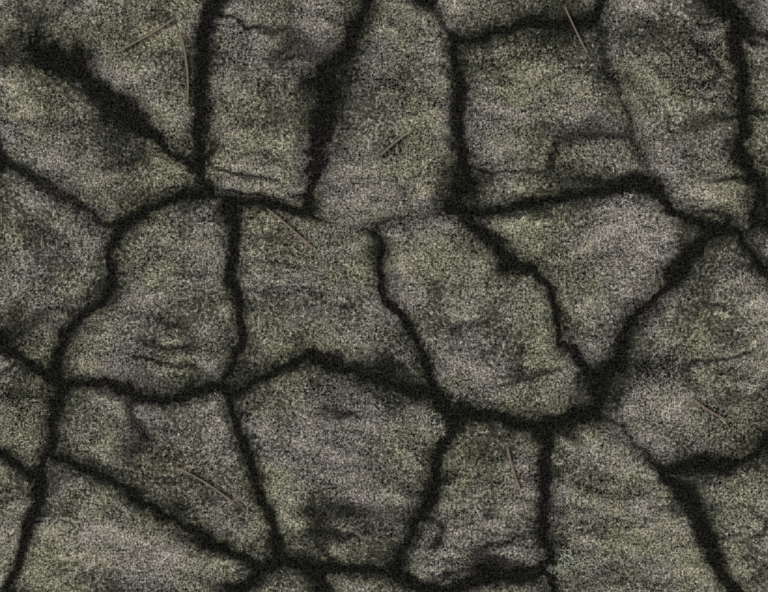
Reproduce this texture procedurally as a Shadertoy shader.

```glsl
// Weathered grey rock split by dark, mossy cracks into tall uneven blocks.
// Warped Voronoi borders form the cracks; layers of gradient noise give
// the relief, moss, lichen and grit. A few dry needles lie on top.

#define BLOCK_SIZE vec2(0.22, 0.33)
#define CRACK_WIDTH 0.0125
#define SHOULDER_WIDTH 0.042
#define ROCK_LIGHT 0.41
#define RELIEF 0.21
#define GRIT 0.29
#define MOSS 0.42
#define NEEDLES 8

// Integer hash: two values in 0..1 per lattice cell
vec2 random2(vec2 cell) {
    uvec2 v = uvec2(ivec2(cell) + 4096) * 1664525u + 1013904223u;
    v.x += v.y * 1664525u;
    v.y += v.x * 1664525u;
    v ^= v >> 16u;
    v.x += v.y * 1664525u;
    v.y += v.x * 1664525u;
    v ^= v >> 16u;
    return vec2(v & 65535u) / 65535.0;
}

float cornerSlope(vec2 cell, vec2 offset) {
    return dot(random2(cell) * 2.0 - 1.0, offset);
}

float gradientNoise(vec2 p) {
    vec2 i = floor(p), f = p - i;
    vec2 u = f * f * f * (f * (f * 6.0 - 15.0) + 10.0);
    vec2 e = vec2(1.0, 0.0);
    float low = mix(cornerSlope(i, f), cornerSlope(i + e, f - e), u.x);
    float high = mix(cornerSlope(i + e.yx, f - e.yx), cornerSlope(i + 1.0, f - 1.0), u.x);
    return mix(low, high, u.y);
}

float fbm(vec2 p) {
    float sum = 0.0, amplitude = 1.0;
    for (int i = 0; i < 5; i++) {
        sum += amplitude * gradientNoise(p);
        p = mat2(1.96, 0.4, -0.4, 1.96) * p + 7.3;
        amplitude *= 0.62;
    }
    return sum;
}

vec2 warp(vec2 p, float frequency) {
    return vec2(gradientNoise(p * frequency), gradientNoise(p * frequency + 31.7));
}

vec2 blockCentre(vec2 cell) {
    return (cell + 0.1 + 0.8 * random2(cell)) * BLOCK_SIZE;
}

// x: dark core of the cracks, y: soft shoulder beside them
vec2 cracks(vec2 p, float swell) {
    vec2 home = floor(p / BLOCK_SIZE), nearest = home;
    float best = 1e3;
    for (int k = 0; k < 25; k++) {
        vec2 cell = home + vec2(k % 5 - 2, k / 5 - 2);
        float d = length(blockCentre(cell) - p);
        if (d < best) { best = d; nearest = cell; }
    }
    vec2 a = blockCentre(nearest) - p, result = vec2(0.0);
    for (int k = 0; k < 25; k++) {
        if (k == 12) continue;
        vec2 cell = nearest + vec2(k % 5 - 2, k / 5 - 2);
        vec2 b = blockCentre(cell) - p;
        vec2 normal = normalize(b - a);
        float d = dot(0.5 * (a + b), normal);
        float chance = random2(nearest + cell + 211.0).x;
        float depth = smoothstep(0.0, 0.4, chance + 0.2 * abs(normal.x));
        float width = CRACK_WIDTH * (0.6 + 0.7 * chance) * swell;
        float core = 1.0 - smoothstep(0.35 * width, 1.3 * width, d);
        float shoulder = 1.0 - smoothstep(0.0, SHOULDER_WIDTH, d);
        result = max(result, depth * vec2(core, shoulder));
    }
    return result;
}

// Bent thin stroke: x is coverage, y a soft shadow below it
vec2 needle(vec2 p, float index, float pixel) {
    vec2 place = random2(vec2(index, 77.0)), shape = random2(vec2(index, 145.0));
    float angle = 1.57 + (shape.x - 0.5) * 2.2;
    vec2 along = vec2(cos(angle), sin(angle));
    vec2 q = p - place * vec2(iResolution.x / iResolution.y, 1.0);
    q = vec2(dot(q, along), dot(q, vec2(-along.y, along.x)));
    q.y -= (shape.y - 0.5) * 5.0 * q.x * q.x;
    float reach = 0.03 + 0.04 * shape.y;
    float ends = 1.0 - smoothstep(reach - 0.008, reach, abs(q.x));
    float stroke = 1.0 - smoothstep(0.0014 - 0.5 * pixel, 0.0014 + pixel, abs(q.y));
    return ends * vec2(stroke, 1.0 - smoothstep(0.0, 0.007, abs(q.y + 0.003)));
}

void mainImage(out vec4 fragColor, in vec2 fragCoord) {
    vec2 p = fragCoord / iResolution.y;
    vec2 bent = p + 0.10 * warp(p, 3.6) + 0.035 * warp(p, 11.0);
    bent += 0.013 * warp(p, 38.0) + 0.007 * warp(p, 95.0);
    bent.x += 0.15 * (p.y - 0.5);

    // Cracks between blocks, and short level crevices within them
    vec2 crack = cracks(bent, 1.0 + 1.3 * gradientNoise(p * 9.0 + 61.0));
    float ridge = abs(gradientNoise(bent * vec2(5.0, 13.0) + 5.0));
    float crevice = (1.0 - smoothstep(0.0, 0.09, ridge)) * smoothstep(0.0, 0.25, gradientNoise(p * 6.0 + 19.0));

    // Stone lit from above, with fine grit
    vec2 layer = bent * vec2(9.0, 15.0);
    float broad = fbm(p * 5.0 + 11.0);
    float slope = fbm(layer) - fbm(layer + vec2(0.05, 0.22));
    float grit = 0.5 * gradientNoise(p * 105.0) + gradientNoise(p * 205.0 + 3.0) + gradientNoise(p * 317.0 + 8.0);
    float light = ROCK_LIGHT + 0.12 * broad + RELIEF * slope + GRIT * grit;

    // Speckled moss, densest near the cracks
    float moss = smoothstep(-0.1, 0.6, fbm(p * 8.0 + 47.0) + 0.9 * gradientNoise(p * 150.0 + 9.0) + 0.35 * crack.y);
    light *= (1.0 - MOSS * moss) * (1.0 - 0.4 * crack.y) * (1.0 - 0.55 * crevice);
    light = mix(light, 0.085 + 0.10 * grit, 0.92 * crack.x);

    // Pinkish grey to ochre stone, greener under moss
    float ochre = smoothstep(-0.35, 0.4, fbm(p * 6.0 + 83.0));
    vec3 tint = mix(vec3(1.03, 0.99, 0.925), vec3(1.03, 1.01, 0.85), ochre);
    tint = mix(tint, vec3(1.0, 1.02, 0.85), 0.6 * moss);
    vec3 color = max(light, 0.03) * tint;

    // Pale lichen spots
    float lichen = smoothstep(0.55, 0.85, fbm(p * 9.0 + 123.0) + 0.35 * grit);
    color = mix(color, vec3(0.50, 0.53, 0.46) + 0.2 * grit, 0.6 * lichen * (1.0 - crack.x));

    // Dry needles
    for (int i = 0; i < NEEDLES; i++) {
        vec2 n = needle(p, float(i), 1.0 / iResolution.y);
        color *= 1.0 - 0.4 * n.y;
        color = mix(color, vec3(0.50, 0.44, 0.38), 0.8 * n.x);
    }
    fragColor = vec4(color, 1.0);
}
```
